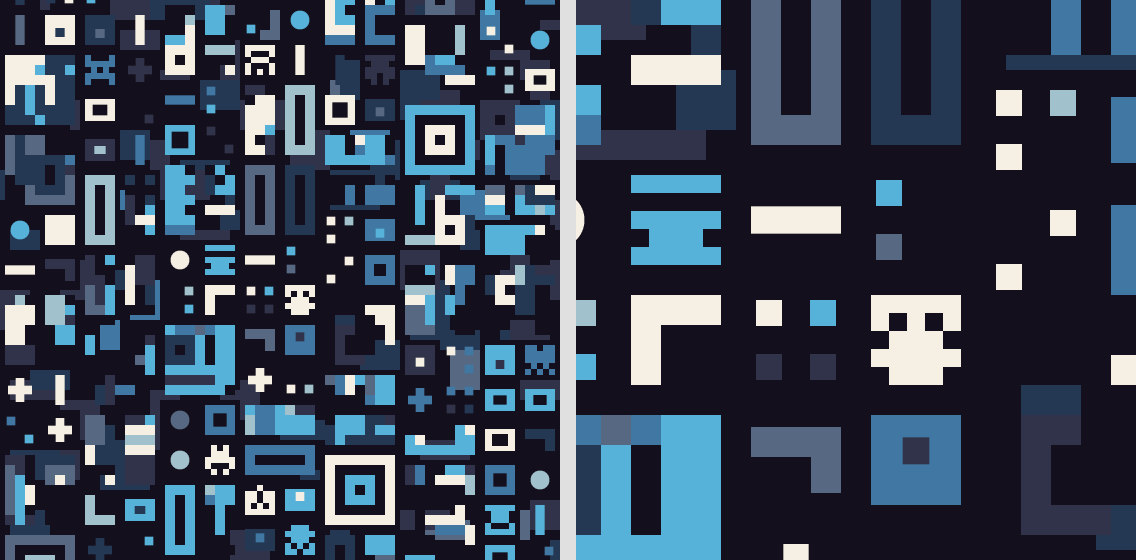
Left: the whole. Right: its middle third, enlarged.
This pattern is drawn by a Shadertoy shader. Its source:

```glsl
// Dense retro mosaic: square rings, dots, bars, pixel glyphs and layered panels
// on near-black. Blocks split at random into one, two or four cells, each cell
// draws one motif on a unit lattice; 3x3 supersampling smooths every edge.

#define UNITS 56.0          // lattice units across the canvas
#define CELL 4.0            // units per motif cell
#define BACK_DENSITY 0.60   // chance of a dim rectangle behind the motifs
#define CLEAR_CHANCE 0.60   // chance that a small motif clears its cell
#define INK_CHANCE 0.28     // share of dark cut-outs inside a collage
#define NESTED_CHANCE 0.16  // share of large cells made of nested frames
#define COLLAGE_PARTS 9     // rectangles layered in a collage
#define SAMPLES 3           // supersampling per axis

const vec3 INK   = vec3(0.08, 0.06, 0.11);
const vec3 SLATE = vec3(0.19, 0.20, 0.29);
const vec3 NAVY  = vec3(0.14, 0.22, 0.33);
const vec3 STEEL = vec3(0.25, 0.47, 0.64);
const vec3 GREY  = vec3(0.34, 0.41, 0.51);
const vec3 SKY   = vec3(0.34, 0.70, 0.85);
const vec3 CREAM = vec3(0.96, 0.94, 0.89);
const vec3 PALE  = vec3(0.63, 0.76, 0.80);

// Integer hash: three values in 0..1 from a lattice point and a seed
vec3 hash3(vec2 p, float seed) {
    uvec3 v = uvec3(ivec3(vec3(p, seed)) + 4096) * 1664525u + 1013904223u;
    v.x += v.y * v.z; v.y += v.z * v.x; v.z += v.x * v.y;
    v ^= v >> 16u;
    v.x += v.y * v.z; v.y += v.z * v.x; v.z += v.x * v.y;
    return vec3(v >> 8u) / 16777216.0;
}

// Weighted palette choice
vec3 tone(float h) {
    if (h < 0.10) return SLATE;
    if (h < 0.20) return NAVY;
    if (h < 0.29) return STEEL;
    if (h < 0.35) return GREY;
    if (h < 0.65) return SKY;
    return h < 0.92 ? CREAM : PALE;
}

bool inBox(vec2 p, vec2 halfSize) {
    return all(lessThan(abs(p), halfSize));
}

// Dim rectangles, two offset layers
vec3 backdrop(vec2 u) {
    vec3 col = INK;
    for (int i = 0; i < 2; i++) {
        vec2 q = u + 3.0 * float(i), id = floor(q / 6.0);
        vec3 r = hash3(id, 10.0 + float(i)), s = hash3(id, 20.0 + float(i));
        vec2 size = 2.0 + floor(s.xy * vec2(4.0, 3.0));
        vec2 local = mod(q, 6.0) - floor(r.xy * (7.0 - size));
        if (r.z < BACK_DENSITY && inBox(local - 0.5 * size, 0.5 * size))
            col = s.z < 0.42 ? SLATE : s.z < 0.82 ? NAVY : s.z < 0.92 ? GREY : STEEL;
    }
    return col;
}

// One small motif in a single cell
vec3 smallMotif(vec3 col, vec2 p, vec2 id) {
    vec3 r = hash3(id, 1.0), s = hash3(id, 2.0);
    vec3 paint = tone(r.y), accent = tone(s.y);
    vec2 halfSize = vec2(1.5, s.z < 0.35 ? 1.1 : 1.5);
    if (s.x < CLEAR_CHANCE) col = INK;
    bool on = false;
    if (r.x < 0.24) {                                   // square ring
        on = inBox(p, halfSize);
        if (inBox(p, halfSize * mix(0.36, 0.55, r.z))) paint = r.z < 0.25 ? accent : INK;
    } else if (r.x < 0.34) {                            // panel with inset
        on = inBox(p, halfSize);
        if (inBox(p - vec2(0.0, r.z - 0.5), vec2(0.45))) paint = accent;
    } else if (r.x < 0.45) {                            // disc
        on = length(p) < 0.95;
    } else if (r.x < 0.67) {                            // up to four dots
        vec3 d = hash3(id * 2.0 + step(0.0, p), 3.0);
        on = d.x < 0.65 && inBox(abs(p) - 0.9, vec2(0.43));
        if (d.y < 0.5) paint = tone(d.z);
    } else if (r.x < 0.78) {                            // bar
        on = inBox(r.z < 0.5 ? p : p.yx, vec2(0.46, 1.5));
    } else if (r.x < 0.83) {                            // plus
        on = inBox(p, vec2(1.2, 0.42)) || inBox(p, vec2(0.42, 1.2));
    } else if (r.x < 0.93) {                            // mirrored pixel glyph
        vec2 px = floor((p + 1.5) / 0.6);
        px.x = min(px.x, 4.0 - px.x);
        on = inBox(p, vec2(1.5)) && hash3(id * 8.0 + px, 4.0).x < 0.62;
    } else {                                            // corner
        vec2 turn = sign(s.xz - 0.5);
        on = inBox(p, halfSize) && !inBox(p - turn, halfSize);
    }
    return on ? paint : col;
}

// Layered rectangles or nested frames in a merged cell
vec3 largeMotif(vec3 col, vec2 p, vec2 halfSize, vec2 id) {
    if (!inBox(p, halfSize)) return col;
    vec3 r = hash3(id, 5.0);
    if (r.x < NESTED_CHANCE) {
        vec2 inset = halfSize - abs(p);
        float ring = floor(min(inset.x, inset.y));
        return mod(ring, 2.0) > 0.5 ? INK : tone(hash3(id, 6.0 + ring).x);
    }
    if (r.y < 0.6) col = tone(r.z * 0.6);
    for (int i = 0; i < COLLAGE_PARTS; i++) {
        vec3 a = hash3(id, 30.0 + float(i)), b = hash3(id, 50.0 + float(i));
        vec2 size = 1.0 + floor(b.xy * 3.5);
        if (b.z < 0.2) size = b.x < 0.5 ? vec2(5.0, 1.0) : vec2(1.0, 5.0);
        vec2 q = p + halfSize - floor(a.xy * 2.0 * halfSize) - 0.5 * size;
        if (!inBox(q, 0.5 * size)) continue;
        bool hole = min(size.x, size.y) > 2.5 && inBox(q, 0.5 * size - 1.0);
        col = hole || a.z < INK_CHANCE ? INK : tone((a.z - INK_CHANCE) / (1.0 - INK_CHANCE));
    }
    return col;
}

vec3 scene(vec2 u) {
    vec3 col = backdrop(u);
    float block = 2.0 * CELL;
    u.y += floor(hash3(vec2(floor(u.x / block), 0.0), 7.0).x * block);
    float split = hash3(floor(u / block), 8.0).x;
    vec2 span = split < 0.42 ? vec2(1.0) : split < 0.66 ? vec2(1.0, 2.0)
              : split < 0.80 ? vec2(2.0, 1.0) : vec2(2.0);
    vec2 size = CELL * span, id = floor(u / size);
    vec2 p = u - (id + 0.5) * size;
    id *= span;
    return split < 0.42 ? smallMotif(col, p, id) : largeMotif(col, p, 0.5 * size - 0.5, id);
}

void mainImage(out vec4 fragColor, in vec2 fragCoord) {
    vec3 sum = vec3(0.0);
    for (int i = 0; i < SAMPLES * SAMPLES; i++) {
        vec2 offset = (vec2(i % SAMPLES, i / SAMPLES) + 0.5) / float(SAMPLES) - 0.5;
        sum += scene((fragCoord + offset) * UNITS / min(iResolution.x, iResolution.y));
    }
    fragColor = vec4(sum / float(SAMPLES * SAMPLES), 1.0);
}
```
